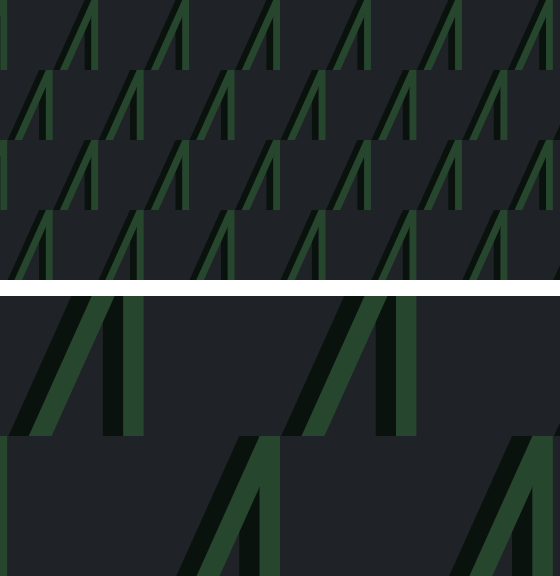
Top: the whole. Bottom: its middle third, enlarged.
Reproduce this pattern procedurally as a Shadertoy shader.

```glsl
// Staggered rows of green slanted wedges, each with a dark shadow to its left.

// Antialiased horizontal span from a to b; soft is the edge width along x.
float span(float x, float a, float b, float soft) {
    return clamp((x - a) / soft + 0.5, 0.0, 1.0) * clamp((b - x) / soft + 0.5, 0.0, 1.0);
}

// Upright stroke ending at x = 0, joined at the top by a leaning stroke.
float wedge(vec2 p, float pixel) {
    float upright = span(p.x, -0.097, 0.0, pixel);
    float lean = span(p.x - 0.45 * p.y, -0.547, -0.438, pixel * 1.1);
    return max(upright, lean * clamp(0.5 - p.x / pixel, 0.0, 1.0));
}

// Colour of one row of wedges; p is in units of the row height.
vec3 rowColor(vec2 p, float row, float pixel) {
    float period = 0.75 * sqrt(3.0);
    float stagger = 0.5 * period * mod(row + 1.0, 2.0);
    vec2 cell = vec2(mod(p.x - stagger + 1.0, period) - 1.0, p.y - row);

    vec3 color = vec3(0.122, 0.133, 0.151);
    color = mix(color, vec3(0.038, 0.072, 0.050), wedge(cell + vec2(0.097, 0.0), pixel));
    return mix(color, vec3(0.152, 0.274, 0.180), wedge(cell, pixel));
}

void mainImage(out vec4 fragColor, in vec2 fragCoord) {
    // Four rows fill the height; x is measured from the canvas centre.
    float pixel = 4.0 / iResolution.y;
    vec2 p = vec2(fragCoord.x - 0.5 * iResolution.x, fragCoord.y) * pixel;

    // Blend the two rows that meet at the nearest seam.
    float seam = floor(p.y + 0.5);
    float above = clamp((p.y - seam) / pixel + 0.5, 0.0, 1.0);
    vec3 color = mix(rowColor(p, seam - 1.0, pixel), rowColor(p, seam, pixel), above);
    fragColor = vec4(color, 1.0);
}
```
